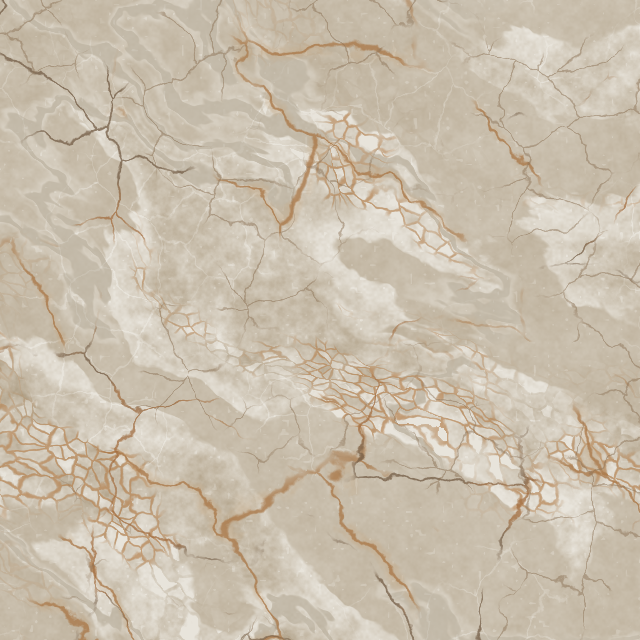
A WebGL 1 fragment shader for this texture:

```glsl
precision highp float;
uniform vec2 u_resolution;

float hash(vec2 p) {
  return fract(sin(dot(p, vec2(127.1, 311.7))) * 43758.5453);
}

vec2 hash2(vec2 p) {
  return vec2(hash(p), hash(p + 57.3));
}

float noise(vec2 p) {
  vec2 i = floor(p), f = fract(p);
  f = f * f * (3.0 - 2.0 * f);
  return mix(mix(hash(i), hash(i + vec2(1, 0)), f.x),
             mix(hash(i + vec2(0, 1)), hash(i + vec2(1, 1)), f.x), f.y);
}

float fbm(vec2 p) {
  float sum = 0.0, amp = 0.5;
  for (int i = 0; i < 6; i++) {
    sum += amp * noise(p);
    p = mat2(1.6, 1.2, -1.2, 1.6) * p + 7.3;
    amp *= 0.5;
  }
  return sum;
}

// Voronoi cells: x = distance to the border, y = random value of the cell
vec2 cells(vec2 p) {
  vec2 base = floor(p), nearest = vec2(9.0), second = vec2(9.0);
  float id = 0.0;
  for (int y = -1; y <= 1; y++) {
    for (int x = -1; x <= 1; x++) {
      vec2 cell = base + vec2(x, y);
      vec2 d = cell + hash2(cell) - p;
      if (dot(d, d) < dot(nearest, nearest)) {
        second = nearest;
        nearest = d;
        id = hash(cell + 19.7);
      } else if (dot(d, d) < dot(second, second)) {
        second = d;
      }
    }
  }
  float border = (dot(second, second) - dot(nearest, nearest)) / (2.0 * length(second - nearest));
  return vec2(border, id);
}

float crack(vec2 p, vec2 freq, float width) {
  float d = cells(p * freq).x / freq.y;
  return 1.0 - smoothstep(width * 0.3, width + 0.7 / u_resolution.y, d);
}

void main() {
  vec2 p = gl_FragCoord.xy / u_resolution.y;

  // Warped coordinates running down to the right along the strata
  vec2 warp = vec2(fbm(p * 3.5), fbm(p * 3.5 + 31.0)) - 0.5;
  vec2 flow = vec2(dot(p, vec2(0.82, -0.57)), dot(p, vec2(0.57, 0.82))) + 0.2 * warp;
  vec2 jag = vec2(fbm(p * 18.0), fbm(p * 18.0 + 11.0)) - 0.5;

  // Mottled, grainy ground
  float mottle = fbm(p * 7.0 + 3.0 * warp) - 0.49;
  float patches = fbm(flow * vec2(9.0, 17.0) + 63.0) - 0.49;
  float grit = fbm(p * 70.0) - 0.49;
  float grain = noise(p * 230.0) - 0.5;
  float tone = 0.55 + 0.9 * mottle + 0.8 * patches + 0.75 * grit;

  // Calm slabs with pale seams along their borders
  float strata = fbm(flow * vec2(1.9, 4.6) + vec2(3.0, 8.0));
  float slab = smoothstep(0.53, 0.55, strata + 0.05 * jag.x);
  float seam = smoothstep(0.44, 0.51, strata + 0.1 * jag.y) * (1.0 - slab);
  seam *= smoothstep(0.41, 0.54, fbm(flow * vec2(3.0, 6.0) + 40.0));
  tone = mix(tone, 0.31 + 0.3 * mottle + 0.25 * grit, 0.88 * slab);
  tone = mix(tone, 0.98 + 0.3 * grit + 0.3 * patches, 0.85 * seam);

  // Broken pebbles in drawn-out zones
  vec2 pebble = cells((flow + 0.025 * jag) * vec2(36.0, 54.0));
  float rubble = smoothstep(0.5, 0.6, fbm(flow * vec2(2.4, 6.5) + 20.0)) * (1.0 - 0.8 * slab);
  float body = smoothstep(0.04, 0.16, pebble.x);
  tone += rubble * (0.7 * body * (pebble.y - 0.4) - 0.2 * (1.0 - body));

  // Grey ribbons with light rims
  float ribbonField = abs(fbm(flow * vec2(1.5, 4.0) + 77.0) - 0.47);
  float ribbonMask = smoothstep(0.45, 0.55, fbm(flow * vec2(2.0, 3.0) + 52.0));
  float ribbon = (1.0 - smoothstep(0.008, 0.014, ribbonField)) * ribbonMask;
  float rim = (1.0 - smoothstep(0.014, 0.035, ribbonField)) * ribbonMask;
  tone = mix(tone, 0.9 + 0.4 * grit, 0.5 * rim);
  tone = mix(tone, 0.27 + 0.2 * grit, 0.9 * ribbon);

  // Pale hairlines and fine speckle
  vec2 jagged = p + 0.05 * jag + 0.12 * warp;
  float hairline = crack(jagged + 4.0, vec2(13.0), 0.0012);
  tone += 0.25 * hairline * smoothstep(0.45, 0.6, fbm(p * 6.0 + 90.0));
  tone += 0.2 * grain * (1.0 - 0.5 * slab);
  tone += 0.25 * smoothstep(0.86, 0.96, noise(p * 140.0 + 5.0));
  vec3 color = mix(vec3(0.72, 0.665, 0.575), vec3(0.89, 0.87, 0.83), clamp(tone, -0.15, 1.12));
  color = mix(color, vec3(0.75, 0.725, 0.67), 0.4 * ribbon);

  // Rust stains between pebbles and along the strata
  float rust = smoothstep(0.49, 0.61, fbm(p * 5.0 + 15.0));
  float gaps = (1.0 - smoothstep(0.02, 0.14, pebble.x)) * rubble * rust;
  vec2 veinPos = flow + 0.05 * jag;
  float vein = crack(veinPos, vec2(3.0, 7.0), 0.0022);
  float halo = crack(veinPos, vec2(3.0, 7.0), 0.012);
  float veinMask = smoothstep(0.47, 0.57, fbm(p * 4.0 + 71.0));
  color = mix(color, vec3(0.72, 0.51, 0.31), 0.65 * gaps);
  color = mix(color, vec3(0.77, 0.64, 0.48), 0.3 * halo * veinMask * smoothstep(0.4, 0.6, fbm(p * 30.0)));
  color = mix(color, vec3(0.66, 0.46, 0.27), 0.75 * vein * veinMask);

  // Dark brown cracks, bold and fine
  float bold = crack(jagged, vec2(5.0), 0.0018) * smoothstep(0.51, 0.6, fbm(p * 5.0 + 120.0));
  float fine = crack(jagged + 9.0, vec2(11.0), 0.001) * smoothstep(0.48, 0.6, fbm(p * 7.0 + 140.0));
  color = mix(color, mix(vec3(0.45, 0.36, 0.27), vec3(0.64, 0.43, 0.25), rust), 0.75 * bold);
  color = mix(color, vec3(0.55, 0.45, 0.34), 0.5 * fine);

  gl_FragColor = vec4(color, 1.0);
}
```
